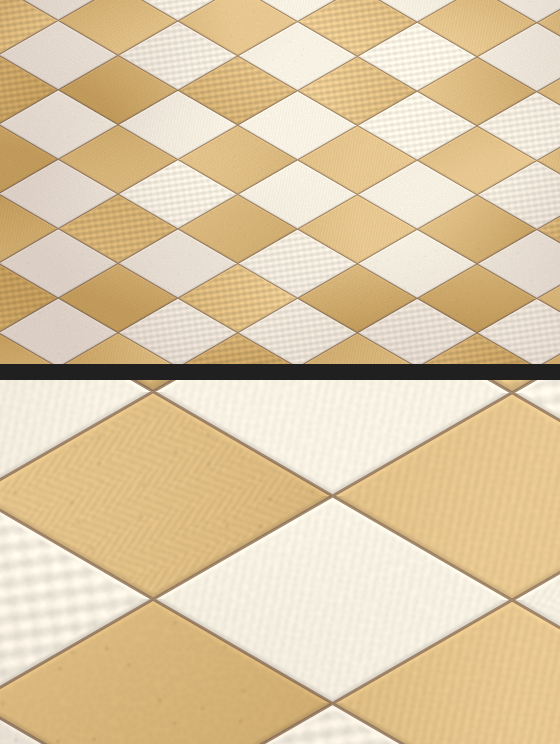
Top: the whole. Bottom: its middle third, enlarged.
Reproduce this pattern procedurally as a Shadertoy shader.

```glsl
float hash(vec2 p) {
    p = fract(p * vec2(0.1031, 0.1137) + 0.37);
    p += dot(p, p.yx + 33.33);
    return fract((p.x + p.y) * p.x * 17.0);
}

// Distance to the nearest jittered point, used for grain and flecks
float cellular(vec2 p) {
    vec2 base = floor(p);
    float nearest = 2.0;
    for (int y = -1; y <= 1; y++) {
        for (int x = -1; x <= 1; x++) {
            vec2 cell = base + vec2(x, y);
            vec2 point = cell + vec2(hash(cell), hash(cell + 71.0));
            nearest = min(nearest, length(p - point));
        }
    }
    return nearest;
}

float waffle(vec2 p) {
    p = mat2(0.99, -0.14, 0.14, 0.99) * p;
    return sin(p.x * 350.0) * 0.5 + sin(p.y * 390.0) * 0.7;
}

float weave(vec2 p) {
    return sin(p.x * 420.0 + p.y * 380.0) * sin(p.x * 350.0 - p.y * 540.0);
}

float herringbone(vec2 p) {
    p = mat2(0.94, -0.34, 0.34, 0.94) * p;
    float zigzag = abs(fract(p.y / 0.044) - 0.5) * 0.044;
    return sin((p.x + zigzag * 1.3) * 620.0);
}

// Embossed height; kind picks one of four finishes
float relief(vec2 p, float kind) {
    if (kind < 0.36) return waffle(p);
    if (kind < 0.56) return weave(p) * 0.7;
    if (kind < 0.80) return herringbone(p) * 0.35;
    return 0.0;
}

void mainImage(out vec4 fragColor, in vec2 fragCoord) {
    vec2 p = fragCoord / iResolution.y;
    float pixel = 1.0 / iResolution.y;

    // Diamond lattice: skewed axes turn every tile into a unit square
    vec2 q = p;
    q.y += 0.005 * p.x * p.y;
    q = (q - vec2(0.160, 0.849)) / vec2(0.3287, 0.1908);
    vec2 skew = vec2(q.x + q.y, q.x - q.y);
    vec2 tile = floor(skew + 0.5);
    vec2 local = skew - tile;
    vec2 side = abs(local);
    float edge = (0.5 - max(side.x, side.y)) / 6.06;
    float corner = (1.0 - side.x - side.y) / 6.06;
    edge = min(edge, corner - 0.0012);

    bool isCream = mod(tile.x + tile.y, 2.0) < 0.5;
    float kind = hash(tile + 40.0);
    float tone = hash(tile + 97.0) - 0.5;

    // Soft light pooled at upper right, with slow drift across the sheet
    float shade = smoothstep(0.15, 1.15, length(p - vec2(0.95, 0.76)));
    shade += 0.06 * sin(p.x * 7.0 + 2.0 * sin(p.y * 5.0))
           + 0.04 * sin(p.y * 13.0 - p.x * 6.0);

    vec3 color;
    if (isCream) {
        shade = clamp(shade + tone * 0.2, 0.0, 1.0);
        color = mix(vec3(0.97, 0.95, 0.895), vec3(0.86, 0.81, 0.775), shade);
    } else {
        float worn = dot(local, vec2(cos(tone * 6.28), sin(tone * 6.28)));
        shade = clamp(0.12 + shade * 0.75 + tone * 0.65 + worn * 0.3, 0.0, 1.0);
        color = mix(vec3(0.91, 0.785, 0.565), vec3(0.755, 0.605, 0.355), shade);
    }

    // Embossing, lit from above left
    vec2 lightStep = vec2(-0.0025, 0.0035);
    float slope = relief(p - lightStep, kind) - relief(p + lightStep, kind);
    float inside = smoothstep(0.002, 0.007, edge);
    color *= 1.0 + slope * inside * (isCream ? 0.030 : 0.042);

    // Fine grain and sparse flecks
    color *= 0.985 + 0.03 * cellular(p * 170.0);
    float fleck = 1.0 - smoothstep(0.02, 0.07, cellular(p * 22.0));
    color *= 1.0 - 0.05 * fleck * step(0.7, kind);

    // Rounded rim: upper edges catch light, lower edges fall into shadow
    float facing = side.x > side.y ? sign(local.x) : -sign(local.y);
    float rim = 1.0 - smoothstep(0.0015, 0.0065, edge);
    color *= 1.0 + rim * (facing > 0.0 ? 0.06 : -0.10);

    // Thin groove between tiles
    float groove = 1.0 - smoothstep(0.0014 - 0.6 * pixel, 0.0014 + 0.6 * pixel, edge);
    vec3 grooveColor = mix(vec3(0.60, 0.49, 0.38), vec3(0.50, 0.40, 0.33), shade);
    color = mix(color, grooveColor, groove * 0.9);

    fragColor = vec4(clamp(color, 0.0, 1.0), 1.0);
}
```
